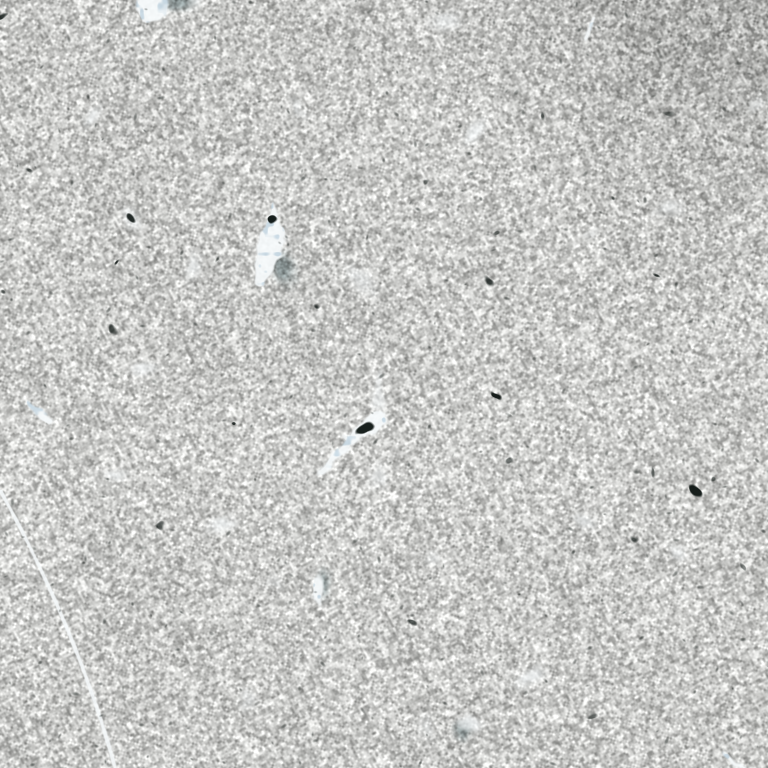
Give the GLSL for this texture, as a Shadertoy shader.

```glsl
// Fine grey film grain with pale blotches, dark specks, stray fibres and a long scratch.
#define PAPER vec3(0.784, 0.786, 0.777)
#define CHIP vec3(0.05, 0.08, 0.07)
#define FLAKE vec3(0.97, 0.985, 0.99)
#define GRAIN_CONTRAST 0.29
#define GRAIN_FINE 335.0
#define GRAIN_COARSE 215.0
#define EDGE 0.0014

float hash(vec2 p) {
    vec3 q = fract(vec3(p.xyx) * 0.1031);
    q += dot(q, q.yzx + 33.33);
    return fract((q.x + q.y) * q.z);
}

float noise(vec2 p) {
    vec2 i = floor(p), f = fract(p);
    f = f * f * (3.0 - 2.0 * f);
    return mix(mix(hash(i), hash(i + vec2(1, 0)), f.x),
               mix(hash(i + vec2(0, 1)), hash(i + vec2(1, 1)), f.x), f.y);
}

vec2 rotate(vec2 p, float a) {
    float c = cos(a), s = sin(a);
    return vec2(c * p.x + s * p.y, c * p.y - s * p.x);
}

// Coverage of a shape from its signed distance
float cover(float d, float soft) {
    return 1.0 - smoothstep(-soft, soft, d);
}

float ellipse(vec2 p, vec2 radii, float angle) {
    return (length(rotate(p, angle) / radii) - 1.0) * min(radii.x, radii.y);
}

// Straight fibre with a different radius at each end
float fibre(vec2 p, vec2 a, vec2 b, float ra, float rb) {
    vec2 ab = b - a;
    float h = clamp(dot(p - a, ab) / dot(ab, ab), 0.0, 1.0);
    return length(p - a - ab * h) - mix(ra, rb, h);
}

// Randomly turned ellipses, at most one per grid cell
float scatter(vec2 p, float cells, float density, float radius, float soft, float seed) {
    vec2 home = floor(p * cells);
    float amount = 0.0;
    for (int y = -1; y <= 1; y++)
    for (int x = -1; x <= 1; x++) {
        vec2 id = home + vec2(x, y), key = id + seed;
        if (hash(key) > density) continue;
        vec2 centre = (id + vec2(hash(key + 17.3), hash(key + 41.7))) / cells;
        float size = radius * mix(0.5, 1.1, hash(key + 63.1));
        vec2 radii = size * vec2(mix(1.0, 1.8, hash(key + 85.9)), 0.8);
        float d = ellipse(p - centre, radii, 6.283 * hash(key + 97.2));
        amount = max(amount, cover(d, soft) * mix(0.5, 1.0, hash(key + 29.4)));
    }
    return amount;
}

void mainImage(out vec4 fragColor, in vec2 fragCoord) {
    vec2 uv = fragCoord / iResolution.y;
    vec2 wobble = vec2(noise(uv * 90.0), noise(uv * 90.0 + 50.0)) - 0.5;
    vec2 rough = uv + 0.007 * wobble;

    // Grain from two turned noise layers, over slow shading
    float grain = noise(rotate(uv, 0.5) * GRAIN_FINE + 200.0)
                + noise(rotate(uv, 1.2) * GRAIN_COARSE + 400.0) - 1.0;
    float shade = 0.03 * (noise(uv * 5.0) - 0.5);
    shade -= 0.11 * smoothstep(0.45, 0.0, length(uv - 1.0));
    vec3 col = PAPER + shade + GRAIN_CONTRAST * grain;

    // Grey smudges beside the flakes
    float smudge = cover(ellipse(rough - vec2(0.369, 0.652), vec2(0.013, 0.02), 0.3), 0.009);
    smudge = max(smudge, cover(ellipse(rough - vec2(0.231, 0.997), vec2(0.018, 0.009), 0.0), 0.006));
    smudge = max(smudge, cover(ellipse(rough - vec2(0.421, 0.238), vec2(0.007, 0.015), 0.0), 0.008));
    smudge = max(smudge, cover(ellipse(rough - vec2(0.603, 0.048), vec2(0.011, 0.011), 0.0), 0.008));
    col *= 1.0 - smudge * vec3(0.32, 0.27, 0.26);

    // Soft pale blotches
    float pale = scatter(rough, 9.0, 0.28, 0.010, 0.007, 11.0);
    pale = max(pale, 0.9 * cover(ellipse(rough - vec2(0.612, 0.057), vec2(0.015, 0.010), 0.0), 0.005));
    pale = max(pale, 0.7 * cover(fibre(rough, vec2(0.492, 0.475), vec2(0.496, 0.512), 0.007, 0.003), 0.005));
    col = mix(col, FLAKE, 0.75 * pale);

    // Bright flakes and fibres
    float d = fibre(rough, vec2(0.340, 0.634), vec2(0.353, 0.688), 0.007, 0.019);
    d = min(d, fibre(rough, vec2(0.353, 0.688), vec2(0.357, 0.733), 0.016, 0.001));
    d = min(d, fibre(rough, vec2(0.416, 0.383), vec2(0.456, 0.427), 0.004, 0.005));
    d = min(d, fibre(rough, vec2(0.456, 0.427), vec2(0.494, 0.455), 0.007, 0.011));
    d = min(d, ellipse(rough - vec2(0.198, 0.990), vec2(0.020, 0.018), 0.0));
    d = min(d, ellipse(rough - vec2(0.415, 0.230), vec2(0.006, 0.020), 0.0));
    d = min(d, fibre(rough, vec2(0.763, 0.950), vec2(0.771, 0.977), 0.003, 0.002));
    d = min(d, fibre(rough, vec2(0.034, 0.477), vec2(0.066, 0.452), 0.002, 0.005));
    d = min(d, fibre(rough, vec2(0.943, 0.017), vec2(0.968, 0.000), 0.003, 0.002));
    vec3 flake = FLAKE - 0.13 * vec3(1.4, 1.0, 0.7) * smoothstep(0.6, 0.9, noise(uv * 130.0));
    col = mix(col, flake, 0.93 * cover(d, 0.0022));

    // Long curved scratch across the lower left corner
    float t = 1.0 - uv.y / 0.362;
    float bend = 0.15 * t + 0.05 * t * (1.0 - t);
    float scratch = abs(uv.x - bend) * 0.9 - 0.0023 - 0.001 * wobble.x;
    col = mix(col, FLAKE, 0.88 * cover(scratch, EDGE) * step(0.0, t));

    // Dark specks, from dust to chips
    float dust = scatter(uv, 48.0, 0.16, 0.0021, EDGE, 71.0);
    col = mix(col, CHIP, 0.5 * dust);
    float speck = scatter(rough, 12.0, 0.16, 0.0042, EDGE, 137.0);
    speck = max(speck, cover(ellipse(rough - vec2(0.354, 0.713), vec2(0.007, 0.006), 0.0), EDGE));
    speck = max(speck, cover(ellipse(rough - vec2(0.474, 0.441), vec2(0.011, 0.006), 0.6), EDGE));
    speck = max(speck, cover(ellipse(rough - vec2(0.907, 0.362), vec2(0.010, 0.006), -0.9), EDGE));
    speck = max(speck, cover(ellipse(rough - vec2(0.645, 0.484), vec2(0.007, 0.004), -0.6), EDGE));
    col = mix(col, CHIP, 0.95 * speck);

    fragColor = vec4(clamp(col, 0.0, 1.0), 1.0);
}
```
